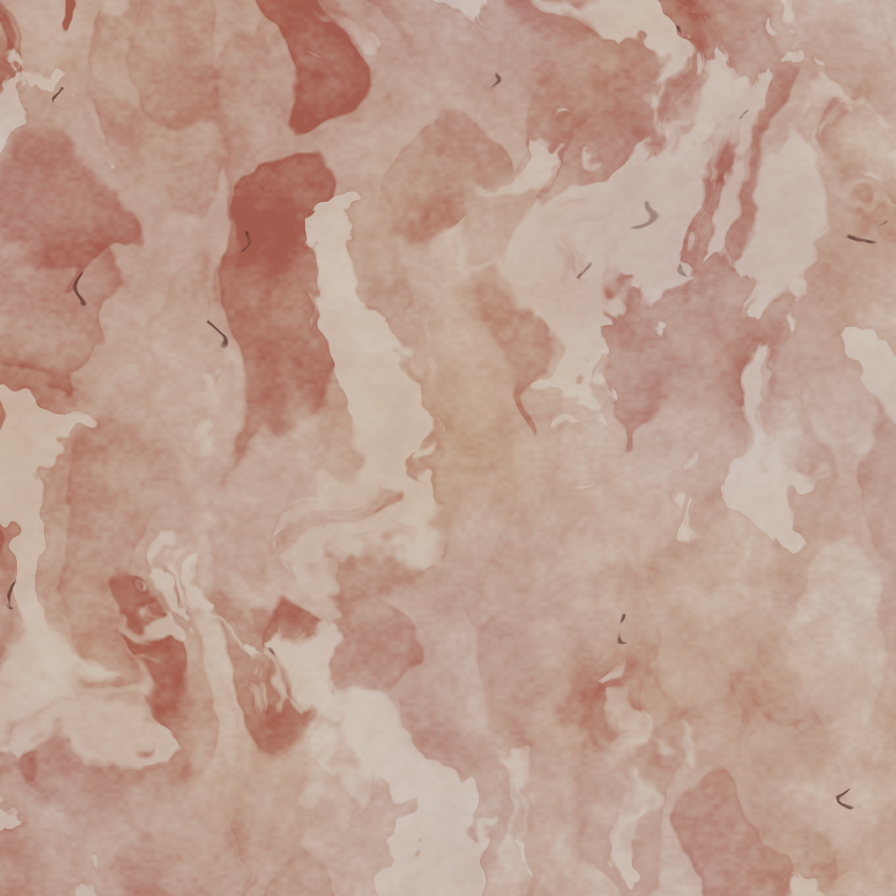
Write a three.js fragment shader that draws this texture.

```glsl
// Layered watercolour washes in rose and clay, with drips and bare paper gaps.
varying vec2 vUv;

const vec3 PAPER = vec3(0.810, 0.755, 0.705);
const vec3 ROSE = vec3(0.736, 0.604, 0.538);
const vec3 RED = vec3(0.640, 0.365, 0.305);
const vec3 INK = vec3(0.36, 0.21, 0.19);
const int LAYERS = 3;
const float FIRST_SCALE = 4.0;   // cells across in the broadest layer
const float SCALE_STEP = 1.4;
const float COVERAGE = 0.58;     // share of cells that hold a wash
const float WARP = 0.15;
const float GAP_LEVEL = 0.625;   // noise level above which paper shows
const float GRAIN = 0.11;
const float MOTTLE = 0.34;

float hash(vec2 p) {
  vec3 q = fract(vec3(p.xyx) * 0.1031);
  q += dot(q, q.yzx + 33.33);
  return fract((q.x + q.y) * q.z);
}

float noise(vec2 p) {
  vec2 i = floor(p), f = fract(p);
  f = f * f * (3.0 - 2.0 * f);
  return mix(mix(hash(i), hash(i + vec2(1.0, 0.0)), f.x),
             mix(hash(i + vec2(0.0, 1.0)), hash(i + 1.0), f.x), f.y);
}

float fbm(vec2 p) {
  float sum = 0.0, amp = 0.5;
  for (int i = 0; i < 5; i++) {
    sum += amp * noise(p);
    p = mat2(1.6, 1.2, -1.2, 1.6) * p + 17.3;
    amp *= 0.5;
  }
  return sum / 0.97;
}

// Signed distance to a leaning, tapered pool with one drip below it
float pool(vec2 q, vec2 id) {
  vec2 radius = vec2(mix(0.25, 0.52, hash(id + 1.7)), mix(0.38, 0.72, hash(id + 4.1)));
  q.x += 0.12 * sin(q.y * 4.0 + 6.28 * hash(id + 8.3));
  float taper = 1.0 + 0.7 * (hash(id + 2.9) - 0.5) * clamp(q.y / radius.y, -1.0, 1.0);
  float body = (length(q / (radius * vec2(taper, 1.0))) - 1.0) * radius.x;
  vec2 d = q - vec2((hash(id + 6.2) - 0.5) * radius.x, -0.8 * radius.y);
  float reach = 0.36 * hash(id + 9.4);
  float drip = length(vec2(d.x, max(abs(d.y) - reach, 0.0))) - 0.05;
  float h = clamp(0.5 + (drip - body) / 0.16, 0.0, 1.0);
  return mix(drip, body, h) - 0.08 * h * (1.0 - h);
}

// Paints one layer of pools over the pigment tone
float paintLayer(float tone, vec2 p, float scale, float seed, float bias, float bloom) {
  vec2 g = p * vec2(scale, scale * 0.74) + seed * 7.31;
  vec2 cell = floor(g);
  float wet = smoothstep(0.40, 0.75, noise(p * 6.0 + seed * 3.7));
  float soft = mix(0.025, 0.22, wet);
  for (int j = -1; j <= 1; j++) {
    for (int i = -1; i <= 1; i++) {
      vec2 id = cell + vec2(float(i), float(j));
      vec2 key = id + seed * 31.0;
      if (hash(key) > COVERAGE) continue;
      vec2 centre = id + 0.25 + 0.5 * vec2(hash(key + 11.0), hash(key + 23.0));
      vec2 q = g - centre;
      float d = pool(q, key);
      float mask = 1.0 - smoothstep(-soft, soft * 0.35, d);
      float rim = exp(-abs(d + 0.025) / 0.03) * (1.0 - wet);
      float wash = 0.57 + bias + 0.60 * (hash(key + 5.5) - 0.5)
                 + 0.65 * (bloom - 0.5) - 0.12 * q.y + 0.10 * rim;
      tone = mix(tone, wash, mask * mix(0.55, 0.95, hash(key + 3.3)));
    }
  }
  return tone;
}

// Short, rare dried pigment strokes
float inkMarks(vec2 p) {
  vec2 g = p * 20.0, id = floor(g);
  vec2 q = fract(g) - 0.5;
  q.x += 0.13 * sin(q.y * 9.0 + 6.28 * hash(id + 3.0)) + 0.3 * (hash(id + 7.0) - 0.5);
  float d = length(vec2(q.x, max(abs(q.y) - 0.24, 0.0))) - 0.02;
  float broken = smoothstep(0.35, 0.6, noise(p * 90.0));
  return step(0.965, hash(id + 51.0)) * broken * (1.0 - smoothstep(0.0, 0.07, d));
}

void main() {
  vec2 uv = vUv;
  vec2 bend = vec2(fbm(uv * 5.5), fbm(uv * 5.5 + 41.0)) - 0.5;
  vec2 p = uv + WARP * bend;
  float bloom = fbm(uv * 10.0 + 2.0 * bend + 63.0);
  float bias = 0.24 * (uv.y - 0.5) - 0.22 * (uv.x - 0.5);

  // Broad pale wash, then pools from broad to small
  float tone = 0.38 + 0.8 * (fbm(uv * 4.0 + 5.0) - 0.5) + 0.6 * bias;
  float scale = FIRST_SCALE;
  for (int k = 0; k < LAYERS; k++) {
    tone = paintLayer(tone, p, scale, float(k) + 1.0, bias, bloom);
    scale *= SCALE_STEP;
  }

  // Upright slivers of bare paper, crisp or bled, with a faint dried rim
  float gap = fbm(p * vec2(12.0, 7.0) + 2.0 * bend + 90.0);
  float bleed = mix(0.014, 0.07, smoothstep(0.45, 0.72, noise(uv * 8.0 + 13.0)));
  float bare = smoothstep(GAP_LEVEL - bleed, GAP_LEVEL + bleed, gap);
  tone += 0.08 * exp(-abs(gap - GAP_LEVEL + 0.025) / 0.014);
  tone = mix(tone, 0.07 + 0.3 * (bloom - 0.5), 0.9 * bare);

  // Paper tooth and settled pigment
  float tooth = noise(uv * vec2(170.0, 230.0)) + noise(uv * 120.0 + 8.0) - 1.0;
  float mottle = fbm(uv * 34.0 + 29.0) - 0.5;
  tone += (GRAIN * tooth + MOTTLE * mottle) * (1.0 - 0.5 * bare);
  tone = clamp(tone, 0.0, 1.0);

  vec3 colour = tone < 0.5 ? mix(PAPER, ROSE, tone * 2.0) : mix(ROSE, RED, tone * 2.0 - 1.0);
  float hue = fbm(uv * 4.0 + 77.0) - 0.5;
  colour += hue * vec3(0.02, 0.01, -0.06);
  colour = mix(colour, INK, 0.75 * inkMarks(p) * (1.0 - 0.5 * bare));
  gl_FragColor = vec4(colour, 1.0);
}
```
